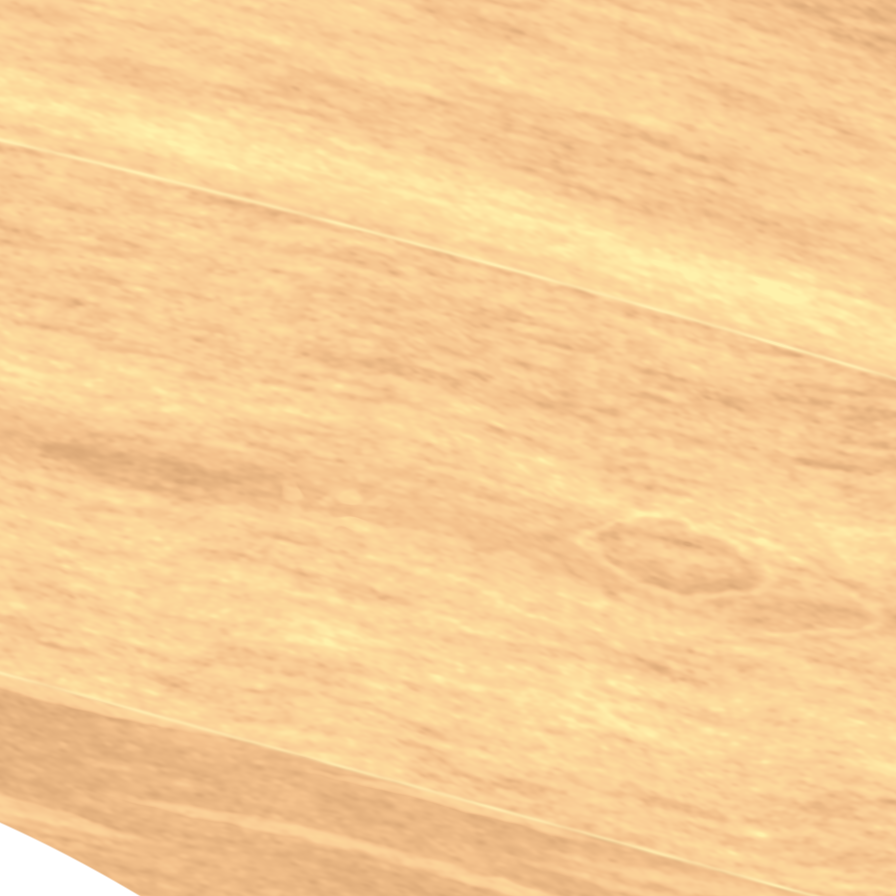
A Shadertoy shader for this texture:

```glsl
// Pale wooden floor planks seen at a slant, with a knot and a bare corner.
// A tone value is built per plank from soft bands, stretched cellular noise
// and knot rings, then looked up in a five step colour ramp.

const vec3 UMBER = vec3(0.895, 0.695, 0.495);
const vec3 TAN   = vec3(0.955, 0.755, 0.545);
const vec3 HONEY = vec3(0.982, 0.81, 0.59);
const vec3 STRAW = vec3(0.992, 0.855, 0.61);
const vec3 CREAM = vec3(0.996, 0.915, 0.65);
const vec3 BEVEL = vec3(1.0, 0.93, 0.69);
const vec3 BARE  = vec3(1.0);

const float GRAIN_SLOPE = 0.22;
const float SEAM_WIDTH = 0.0024;
const vec2 KNOT = vec2(0.753, 0.378);
const vec2 KNOT_SIZE = vec2(0.105, 0.047);
const vec2 HALO = vec2(0.80, 0.352);
const vec2 HALO_SIZE = vec2(0.175, 0.056);
const vec2 BURL = vec2(0.375, 0.437);
const vec2 STAIN = vec2(0.20, 0.463);

vec3 hash3(vec2 cell) {
    vec3 p = fract(cell.xyx * vec3(0.1031, 0.1030, 0.0973));
    p += dot(p, p.yxz + 33.33);
    return fract((p.xxy + p.yzz) * p.zyx);
}

// Cellular noise: one soft light or dark spot per cell, centred on zero
float spots(vec2 p) {
    vec2 cell = floor(p), f = p - cell;
    float sum = 0.0;
    for (int j = -1; j <= 1; j++)
    for (int i = -1; i <= 1; i++) {
        vec2 o = vec2(i, j);
        vec3 h = hash3(cell + o + 200.0);
        vec2 d = o + h.xy - f;
        float k = max(0.0, 1.0 - dot(d, d));
        sum += (h.z * 2.0 - 1.0) * k * k * k;
    }
    return sum;
}

float band(float x, float centre, float width) {
    float d = (x - centre) / width;
    return exp(-d * d);
}

// Rounded diamond radius, sheared along the grain
float lens(vec2 uv, vec2 centre, vec2 size) {
    vec2 p = uv - centre;
    p.y += GRAIN_SLOPE * p.x;
    p = pow(abs(p / size) + 1e-4, vec2(1.45));
    return pow(p.x + p.y, 1.0 / 1.45);
}

// Long fibres; g.x runs along the grain
float fibres(vec2 g) {
    return 0.65 * spots(g * vec2(1.6, 22.0))
         + 0.65 * spots(g * vec2(6.0, 62.0) + 17.0)
         + 0.80 * spots(g * vec2(15.0, 125.0) + 41.0);
}

// Short flecks and pores that roughen the fibres
float flecks(vec2 g) {
    return 0.70 * spots(g * vec2(45.0, 120.0) + 73.0)
         + 0.65 * spots(g * vec2(100.0, 210.0) + 29.0);
}

float upperTone(vec2 uv, float rise) {
    vec2 grain = vec2(uv.x, rise + 3.0);
    float tone = 1.9 + fibres(grain) + 0.8 * flecks(grain);
    tone += 1.6 * band(rise, 0.055, 0.032);
    tone += 0.6 * band(rise, 0.215, 0.02);
    return tone - 1.1 * smoothstep(0.28, 0.39, rise);
}

float middleTone(vec2 uv) {
    float across = uv.y + GRAIN_SLOPE * uv.x;
    across += 0.006 * sin(9.0 * uv.x + 1.0) + 0.003 * sin(23.0 * uv.x + 12.0 * uv.y);
    float wobble = spots(uv * vec2(14.0, 30.0));
    float ripple = spots(uv * vec2(45.0, 70.0) + 9.0);
    float figure = ripple + 0.6 * wobble;
    vec2 grain = vec2(uv.x, across);

    // Broad bands of early and late wood
    float tone = 2.1 - 0.4 * band(across, 0.74, 0.07);
    tone += 0.6 * band(across, 0.60, 0.03) + 0.6 * band(across, 0.37, 0.055);
    tone -= 1.3 * band(across + 0.01 * wobble, 0.522, 0.028);
    tone -= 0.5 * band(across + 0.004 * wobble, 0.562, 0.005);
    float calm = band(across, 0.522, 0.035);
    tone += fibres(grain) * (1.0 - 0.5 * calm) + flecks(grain) * (1.0 - 0.3 * calm);

    // Dark stain left of a pale curly patch
    float stain = lens(uv, STAIN, vec2(0.17, 0.026)) + 0.35 * wobble + 0.15 * ripple;
    tone -= 0.65 * smoothstep(1.15, 0.75, stain);
    float burl = smoothstep(1.3, 0.4, lens(uv, BURL, vec2(0.075, 0.04)));
    tone += 1.3 * burl * smoothstep(-0.15, 0.35, figure);

    // Knot with a pale heart and rim, inside a longer halo
    float knot = lens(uv, KNOT, KNOT_SIZE) + 0.2 * wobble + 0.08 * ripple;
    float halo = lens(uv, HALO, HALO_SIZE) + 0.12 * wobble + 0.04 * ripple;
    tone -= 0.7 * smoothstep(1.0, 0.85, knot);
    tone += 1.15 * band(knot, 1.0, 0.09) + 0.35 * band(knot, 0.62, 0.07);
    tone += 1.5 * band(knot + 0.2 * figure, 0.0, 0.36);
    float tail = smoothstep(0.76, 0.92, uv.x);
    tone += band(halo, 1.0, 0.055) * mix(0.15, 0.9, tail);
    tone -= 0.45 * band(halo, 1.14, 0.06);
    return tone + 0.3 * band(halo, 1.28, 0.05);
}

float lowerTone(vec2 uv) {
    float across = uv.y + 0.23 * uv.x + 0.004 * sin(11.0 * uv.x);
    vec2 grain = vec2(uv.x, across + 7.0);
    across += 0.002 * spots(uv * vec2(40.0, 60.0));
    float streak = spots(vec2(uv.x * 3.0, across * 70.0) + 5.0);
    float tone = 0.5 + 0.45 * fibres(grain) + 0.65 * flecks(grain);
    return tone + 1.5 * smoothstep(0.1, 0.6, streak);
}

vec3 woodColour(float tone) {
    vec3 c = mix(UMBER, TAN, clamp(tone, -0.5, 1.0));
    c = mix(c, HONEY, clamp(tone - 1.0, 0.0, 1.0));
    c = mix(c, STRAW, clamp(tone - 2.0, 0.0, 1.0));
    return mix(c, CREAM, clamp(tone - 3.0, 0.0, 1.5));
}

void mainImage(out vec4 fragColor, in vec2 fragCoord) {
    vec2 uv = fragCoord / iResolution.xy;
    float soft = max(1.0 / iResolution.y, 0.0015);

    // Signed heights above the two seams and the bare corner
    float upper = uv.y - (0.844 - 0.235 * uv.x - 0.032 * uv.x * uv.x);
    float lower = uv.y - (0.249 - 0.274 * uv.x);
    float corner = uv.y - (0.082 - 0.45 * uv.x - 0.48 * uv.x * uv.x);

    float tone = mix(lowerTone(uv), middleTone(uv), smoothstep(-soft, soft, lower));
    tone = mix(tone, upperTone(uv, upper), smoothstep(-soft, soft, upper));
    // Faint shade under the upper bevel
    tone -= 0.6 * band(upper, -0.006, 0.004);
    vec3 colour = woodColour(tone);

    // Bright bevels, worn unevenly along their length
    float wear = 0.8 + 0.35 * spots(vec2(uv.x * 25.0, 2.5));
    float seam = max(band(upper, 0.0, SEAM_WIDTH), 0.85 * band(lower, 0.0, SEAM_WIDTH));
    colour = mix(colour, BEVEL, clamp(seam * wear, 0.0, 1.0));

    colour = mix(BARE, colour, smoothstep(-soft, soft, corner));
    fragColor = vec4(min(colour, 1.0), 1.0);
}
```
